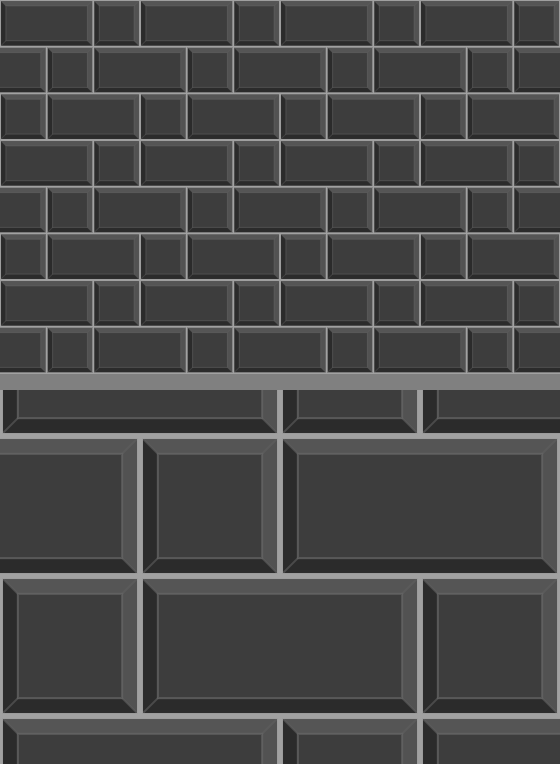
Top, the full canvas; bottom, a detail of the centre.
Reproduce this pattern procedurally as a Shadertoy shader.

```glsl
// Antialiased coverage of the region where d is negative
float coverage(float d, float pixel) {
    return 1.0 - smoothstep(-0.6 * pixel, 0.6 * pixel, d);
}

// Thin line whose strength follows its width in pixels
float hairline(float d, float width, float pixel) {
    float drawnWidth = max(width, pixel);
    return coverage(abs(d) - 0.5 * drawnWidth, pixel) * width / drawnWidth;
}

void mainImage(out vec4 fragColor, in vec2 fragCoord) {
    // Twelve modules across, rows counted from the top
    float pixel = 12.0 / iResolution.x;
    vec2 p = vec2(fragCoord.x, iResolution.y - fragCoord.y) * pixel;
    float row = floor(p.y);

    // Each row alternates a double tile and a square, shifted one module per row
    float along = mod(p.x + row, 3.0);
    bool isLong = along < 2.0;
    float tileWidth = isLong ? 2.0 : 1.0;
    float left = isLong ? along : along - 2.0;
    float right = tileWidth - left;
    float top = p.y - row;
    float bottom = 1.0 - top;

    // Distances to the nearest side, end and edge of the tile
    float toSide = min(left, right);
    float toEnd = min(top, bottom);
    float toEdge = min(toSide, toEnd);

    // Mitred bevel: light on top and right, dark on left and bottom
    float sideTone = left < right ? 0.17 : 0.32;
    float endTone = top < bottom ? 0.335 : 0.17;
    float miter = (toSide - toEnd) * 0.7071;
    float tone = mix(endTone, sideTone, coverage(miter, pixel));
    tone = mix(tone, 0.37, 0.6 * hairline(miter, 0.014, pixel));

    // Flat face with a fine outline
    float faceDistance = 0.127 - toEdge;
    tone = mix(tone, 0.24, coverage(faceDistance, pixel));
    tone = mix(tone, 0.40, 0.75 * hairline(faceDistance, 0.014, pixel));

    // Grout
    tone = mix(tone, 0.63, coverage(toEdge - 0.021, pixel));
    fragColor = vec4(vec3(tone), 1.0);
}
```
